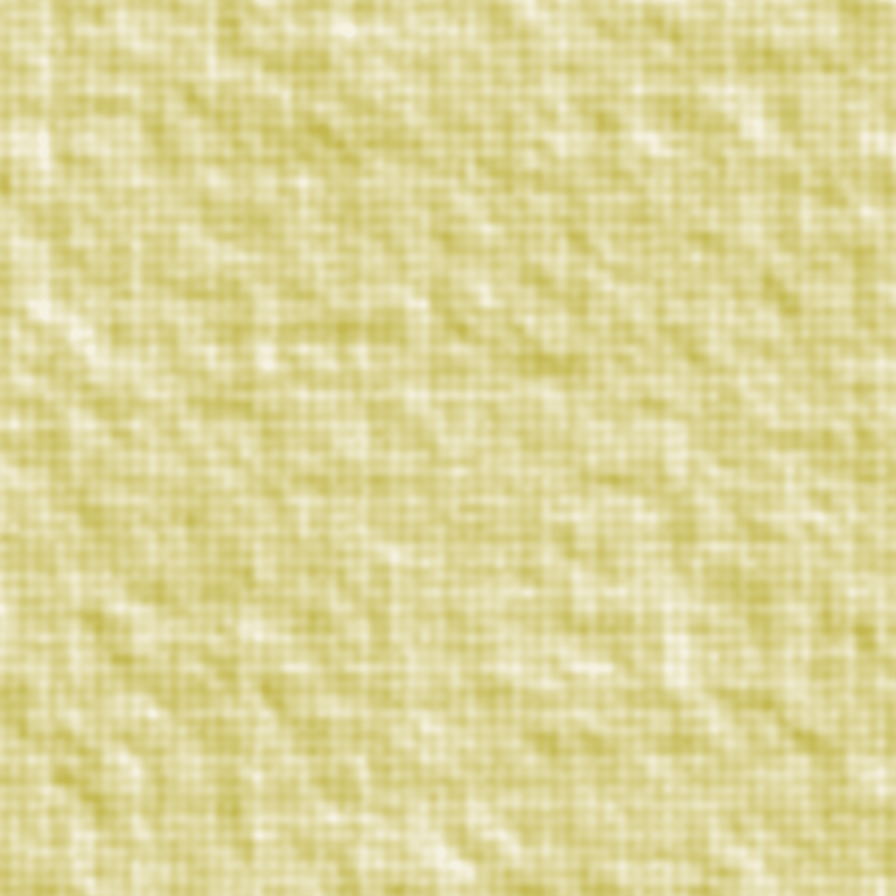
Write a WebGL 2 fragment shader that draws this texture.

```glsl
#version 300 es
precision highp float;
// Soft straw-coloured cloth: a crumpled relief lit along the diagonal,
// overlaid with a fine grid of crossing threads of uneven brightness.
// Relief is the slope of layered value noise; threads are cosines plus stretched noise.

#define MEAN_COLOR vec3(0.866, 0.836, 0.600)
#define TONE_STEP vec3(0.0325, 0.0375, 0.095)
#define RELIEF_SCALE 24.0
#define RELIEF_GAIN 3.7
#define LIGHT_OFFSET vec2(0.006)
#define THREADS 59.0
#define THREAD_DRIFT 3.0
#define WEAVE_GAIN 0.33
#define THREAD_GAIN 1.3

uniform vec2 u_resolution;
out vec4 fragColor;

const float TAU = 6.2831853;

float hash(vec2 p) {
    return fract(sin(dot(p, vec2(127.1, 311.7))) * 43758.5453);
}

// Smooth value noise, 0 to 1
float valueNoise(vec2 p) {
    vec2 cell = floor(p);
    vec2 f = fract(p);
    vec2 w = f * f * (3.0 - 2.0 * f);
    float low = mix(hash(cell), hash(cell + vec2(1.0, 0.0)), w.x);
    float high = mix(hash(cell + vec2(0.0, 1.0)), hash(cell + vec2(1.0)), w.x);
    return mix(low, high, w.y);
}

// Height of the crumpled surface
float surfaceHeight(vec2 p) {
    float height = 0.0;
    float amplitude = 1.0;
    p = p * RELIEF_SCALE + 7.3;
    for (int octave = 0; octave < 3; octave++) {
        height += amplitude * valueNoise(p);
        p = p * 2.0 + 17.6;
        amplitude *= 0.5;
    }
    return height;
}

// Brightness of one set of threads, running along the second coordinate
float threadTone(float across, float along, float seed) {
    float position = across * THREADS;
    float stripe = WEAVE_GAIN * cos(TAU * position);
    float uneven = valueNoise(vec2(position, along * THREAD_DRIFT) + seed) - 0.5;
    return stripe + THREAD_GAIN * uneven;
}

void main() {
    vec2 uv = gl_FragCoord.xy / u_resolution;

    // Diagonal light on the relief
    float slope = surfaceHeight(uv + LIGHT_OFFSET) - surfaceHeight(uv - LIGHT_OFFSET);
    float tone = RELIEF_GAIN * slope;

    // Crossing threads
    tone += threadTone(uv.x, uv.y, 31.0);
    tone += threadTone(uv.y, uv.x, 83.0);

    // Straw colour ramp
    tone = clamp(tone, -3.0, 3.0);
    fragColor = vec4(MEAN_COLOR + tone * TONE_STEP, 1.0);
}
```
